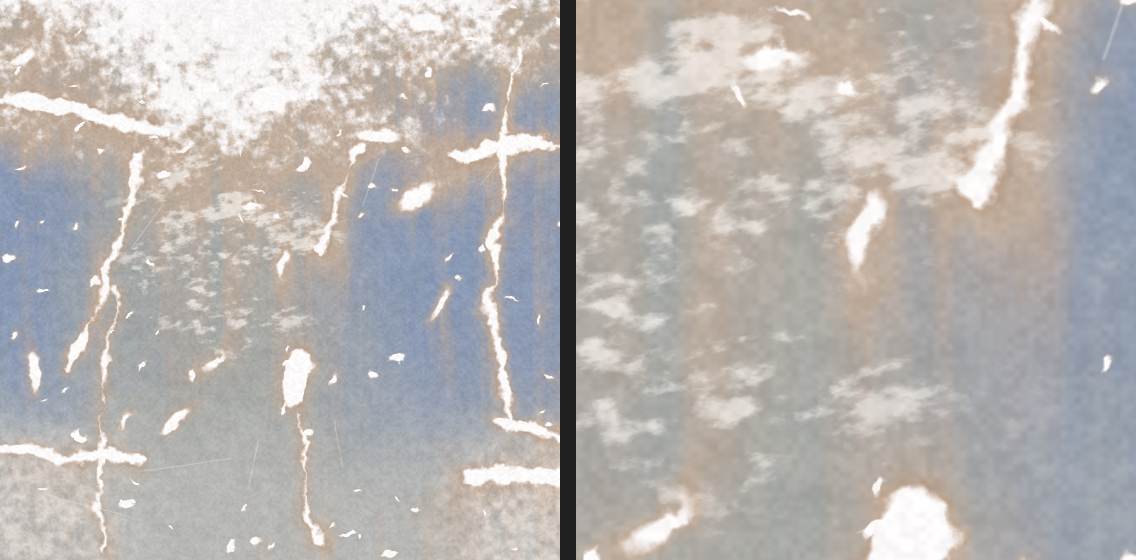
Left, the full canvas; right, a detail of the centre.
A Shadertoy shader for this texture:

```glsl
// Weathered blue-grey paint: a frosted white top, ragged cracks and chips, rust runs.
// Layers of fractal noise, warped segment distances and scattered cells build
// masks for stain, rim and bare white, which are blended over streaked paint.

float hash(vec2 p) {
    return fract(sin(dot(p, vec2(127.1, 311.7))) * 43758.5453);
}

float noise(vec2 p) {
    vec2 i = floor(p), f = fract(p);
    f = f * f * (3.0 - 2.0 * f);
    return mix(mix(hash(i), hash(i + vec2(1, 0)), f.x),
               mix(hash(i + vec2(0, 1)), hash(i + vec2(1, 1)), f.x), f.y);
}

// Fractal noise centred on zero
float fbm(vec2 p) {
    float sum = 0.0, amp = 0.5;
    for (int i = 0; i < 5; i++) {
        sum += amp * (noise(p) - 0.5);
        p = mat2(1.6, 1.2, -1.2, 1.6) * p + 7.3;
        amp *= 0.55;
    }
    return sum;
}

float segment(vec2 p, vec2 a, vec2 b) {
    vec2 d = b - a;
    return length(p - a - d * clamp(dot(p - a, d) / dot(d, d), 0.0, 1.0));
}

// Scattered chips: x = bare core, y = rusty halo with a downward run
vec2 chips(vec2 p, float scale, float density) {
    vec2 result = vec2(0.0), cell = floor(p * scale);
    for (int k = 0; k < 9; k++) {
        vec2 id = cell + vec2(k % 3, k / 3) - 1.0;
        if (hash(id + scale) > density) continue;
        vec2 q = p * scale - id - 0.5 - 0.7 * (vec2(hash(id + 3.1), hash(id + 8.7)) - 0.5);
        float angle = 2.2 * hash(id + 5.5) - 0.6;
        float radius = mix(0.07, 0.2, pow(hash(id + 2.4), 2.0));
        vec2 r = mat2(cos(angle), -sin(angle), sin(angle), cos(angle)) * q;
        float d = length(r * vec2(0.7, 1.2 + 1.3 * hash(id + 6.2))) - radius;
        float run = exp(-abs(q.x) / radius) * smoothstep(0.1, -0.1, q.y) * exp(2.5 * min(q.y, 0.0));
        result = max(result, vec2(smoothstep(0.05, -0.03, d), max(exp(-8.0 * max(d, 0.0)), 0.7 * run)));
    }
    return result;
}

// Long cracks and flaked bands: x = bare core, y = halo
vec2 cracks(vec2 p, float rough) {
    vec4 lines[12] = vec4[12](
        vec4(-0.02, 0.82, 0.30, 0.77), vec4(0.26, 0.74, 0.21, 0.56), vec4(0.21, 0.56, 0.13, 0.34),
        vec4(0.20, 0.48, 0.18, 0.02), vec4(0.92, 0.90, 0.88, 0.42), vec4(0.88, 0.42, 0.90, 0.25),
        vec4(0.81, 0.72, 1.02, 0.75), vec4(-0.02, 0.19, 0.26, 0.18), vec4(0.83, 0.15, 1.02, 0.15),
        vec4(0.88, 0.25, 1.02, 0.22), vec4(0.54, 0.26, 0.565, 0.03), vec4(0.64, 0.74, 0.58, 0.55));
    vec2 result = vec2(0.0);
    for (int i = 0; i < 12; i++) {
        vec4 s = lines[i];
        float flatness = abs(normalize(s.zw - s.xy).x);
        float width = mix(0.004, 0.010, flatness) + 0.022 * rough;
        float d = segment(p, s.xy, s.zw) - width;
        // Rust fades slowly below a line and quickly above it
        float below = smoothstep(0.0, -0.04, p.y - 0.5 * (s.y + s.w)) * flatness;
        float halo = exp(-max(d, 0.0) * mix(55.0, 18.0, below));
        result = max(result, vec2(smoothstep(0.004, -0.003, d), halo));
    }
    return result;
}

// Faint straight scratches
float scratches(vec2 p) {
    float sum = 0.0;
    for (float i = 0.0; i < 9.0; i++) {
        vec2 a = vec2(hash(vec2(i, 1.0)), hash(vec2(i, 2.0)));
        float angle = 6.28 * hash(vec2(i, 3.0));
        float d = segment(p, a, a + 0.17 * vec2(cos(angle), 0.5 * sin(angle)));
        sum += smoothstep(0.002, 0.0, d);
    }
    return min(sum, 1.0);
}

void mainImage(out vec4 fragColor, in vec2 fragCoord) {
    vec2 uv = fragCoord / iResolution.xy;
    vec2 p = uv + 0.045 * vec2(fbm(uv * 11.0), fbm(uv * 11.0 + 40.0))
                + 0.016 * vec2(fbm(uv * 55.0), fbm(uv * 55.0 + 20.0));
    float broad = fbm(uv * 6.0 + 3.0), fine = fbm(uv * 70.0);
    float streak = fbm(vec2(uv.x * 34.0, uv.y * 2.0));

    // Streaked paint, bluest at both sides of the middle band
    float blue = smoothstep(0.06, 0.36, abs(uv.x - 0.4) + 0.25 * broad)
               * smoothstep(0.03, 0.4, uv.y) * smoothstep(0.95, 0.75, uv.y);
    vec3 paint = mix(vec3(0.65, 0.66, 0.65), vec3(0.54, 0.60, 0.71), clamp(blue + 0.7 * streak, 0.0, 1.0));
    paint = mix(paint, vec3(0.74, 0.74, 0.73), smoothstep(0.4, 0.0, uv.y + 0.3 * broad) * 0.8);

    // Frosted top and tilted flakes through the middle
    float top = uv.y - 0.75 - 0.24 * abs(uv.x - 0.33)
              - 0.14 * exp(-90.0 * dot(uv - vec2(0.04, 0.92), uv - vec2(0.04, 0.92)));
    float frost = top * 5.0 + 1.5 * broad + 0.8 * fbm(uv * 20.0) + 1.6 * fine;
    float snow = smoothstep(-0.25, 0.75, frost);
    vec2 m = (uv - vec2(0.42, 0.58)) / vec2(0.21, 0.22);
    float middle = exp(-dot(m, m));
    vec2 tilted = vec2(uv.x + 0.3 * uv.y, uv.y - 0.2 * uv.x);
    float flakes = smoothstep(0.05, 0.35, fbm(tilted * vec2(12.0, 22.0)) + 0.8 * fbm(tilted * vec2(50.0, 95.0))
                 + 0.3 * middle - 0.2) * smoothstep(0.1, 0.6, middle);

    // Bare metal, with one large flake low in the centre
    vec2 wide = chips(p, 7.0, 0.36), small = chips(p + 0.37, 19.0, 0.22);
    vec2 crack = cracks(p, fbm(uv * 16.0 + 9.0));
    float patchDist = length((p - vec2(0.525, 0.325)) * vec2(1.9, 1.0)) - 0.052;
    float bare = max(max(wide.x, small.x), max(crack.x, smoothstep(0.006, -0.004, patchDist)));
    float halo = max(max(wide.y, 0.7 * small.y), max(crack.y, exp(-30.0 * max(patchDist, 0.0))));

    // Rust stain, pale corners and brown rims
    float corners = smoothstep(0.32, 0.08, uv.y) * smoothstep(0.2, 0.45, abs(uv.x - 0.5));
    float stain = halo * 0.95 + 0.4 * middle + 0.9 * smoothstep(-1.1, 0.1, top * 5.0 + broad)
                + 0.3 * corners + 1.3 * streak + 0.8 * broad - 0.12;
    vec3 color = mix(paint, vec3(0.76, 0.68, 0.61), clamp(stain, 0.0, 0.95));
    color = mix(color, vec3(0.72, 0.58, 0.47), 0.4 * smoothstep(0.6, 0.95, halo));
    color = mix(color, vec3(0.90, 0.86, 0.83), clamp(corners * (0.45 + 1.5 * fine), 0.0, 0.7));
    color = mix(color, vec3(0.92, 0.90, 0.88), 0.35 * scratches(uv + 0.01 * broad));

    // White layers and surface grain
    color = mix(color, vec3(0.95, 0.93, 0.91), 0.75 * flakes);
    color = mix(color, vec3(0.97, 0.96, 0.96), snow);
    color = mix(color, vec3(0.99, 0.98, 0.98), bare);
    color += 0.05 * (noise(uv * 250.0) - 0.5) + 0.07 * fine * (1.0 - bare);
    fragColor = vec4(clamp(color, 0.0, 1.0), 1.0);
}
```
